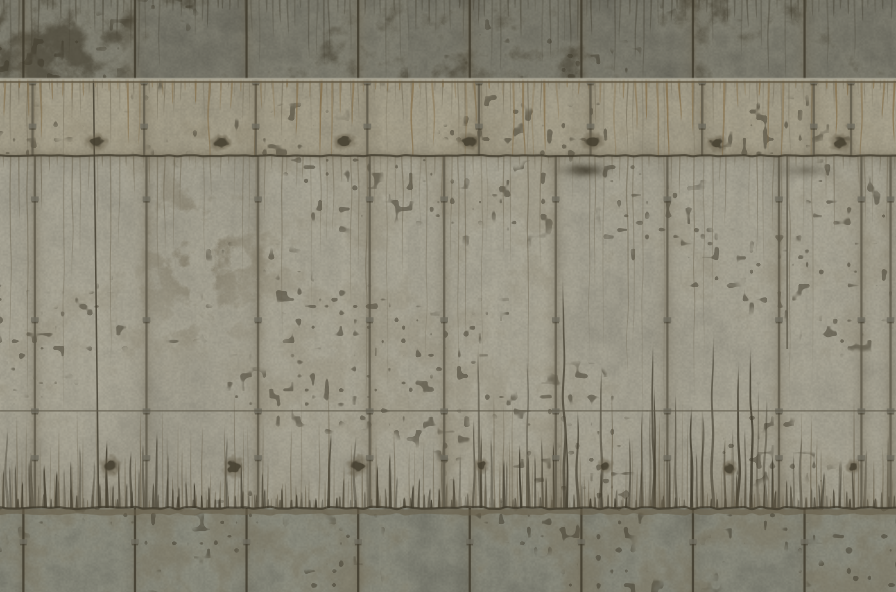
Write a WebGL 2 fragment shader that draws this texture.

```glsl
#version 300 es
precision highp float;
// Weathered concrete wall: panels between two dark bands, with joints, tie holes and drip stains.
uniform vec2 u_resolution;
out vec4 outColor;

// Lengths are fractions of the canvas height
const float ASPECT = 1.515, PITCH = 0.1887, HOLE_PITCH = 0.2095, SPLIT = 0.69;
const float BAND_TOP = 0.866, LEDGE = 0.737, SEAM = 0.306, BAND_LOW = 0.142;
const float CLIP_Y[7] = float[](0.862, 0.787, 0.664, 0.460, 0.306, 0.227, 0.085);
const vec3 PANEL = vec3(0.635, 0.622, 0.562);
const vec3 STRIP = vec3(0.625, 0.602, 0.525);
const vec3 UPPER_BAND = vec3(0.475, 0.470, 0.420);
const vec3 LOWER_BAND = vec3(0.505, 0.508, 0.458);
const vec3 JOINT = vec3(0.37, 0.35, 0.29);
const vec3 SOOT = vec3(0.24, 0.22, 0.165);
const vec3 GRIME = vec3(0.40, 0.365, 0.285);
const vec3 RUST = vec3(0.50, 0.40, 0.24);
const vec3 CLIP = vec3(0.43, 0.42, 0.37);

vec3 color;
void paint(vec3 c, float amount) { color = mix(color, c, clamp(amount, 0.0, 1.0)); }

float hash(vec2 p) {
  vec3 q = fract(vec3(p.xyx) * 0.1031);
  q += dot(q, q.yzx + 33.33);
  return fract((q.x + q.y) * q.z);
}

float noise(vec2 p) {
  vec2 i = floor(p), f = fract(p);
  f = f * f * (3.0 - 2.0 * f);
  return mix(mix(hash(i), hash(i + vec2(1, 0)), f.x),
             mix(hash(i + vec2(0, 1)), hash(i + vec2(1, 1)), f.x), f.y);
}

float fbm(vec2 p) {
  float sum = 0.0, amp = 0.5;
  for (int i = 0; i < 5; i++, amp *= 0.5) {
    sum += amp * noise(p);
    p = p * 2.03 + 17.1;
  }
  return sum;
}

// Antialiased line; hairlines fade instead of vanishing
float line(float d, float halfWidth) {
  float w = halfWidth * u_resolution.y;
  return clamp(w - abs(d) * u_resolution.y + 0.5, 0.0, 1.0) * min(1.0, 2.0 * w);
}

float repeated(float x, float offset, float pitch) {
  return mod(x - offset + 0.5 * pitch, pitch) - 0.5 * pitch;
}

float bump(float x, float center, float width) {
  float d = (x - center) / width;
  return exp(-d * d);
}

// Tapering vertical runs; p.y is the distance from their source edge
float runs(vec2 p, float pitch, float reach, float thick, float seed) {
  float id = floor(p.x / pitch);
  float len = 0.015 + reach * pow(hash(vec2(id, seed)), 2.2);
  float t = p.y / len;
  float wobble = 0.25 * noise(vec2(p.y * 16.0, id + seed));
  float center = (id + 0.18 + 0.4 * hash(vec2(id, seed + 3.0)) + wobble) * pitch;
  return line(p.x - center, thick * mix(1.0, 0.35, clamp(t, 0.0, 1.0))) * step(0.0, p.y)
       * (1.0 - smoothstep(0.8, 1.0, t)) * (0.35 + 0.65 * hash(vec2(id, seed + 7.0)));
}

// Ragged tie holes with a worn rim
void tieHoles(vec2 p, vec2 start, vec2 radius) {
  float id = floor((p.x - start.x) / HOLE_PITCH + 0.5);
  vec2 d = vec2(repeated(p.x, start.x, HOLE_PITCH), p.y - start.y);
  d.y += (hash(vec2(id, 5.0)) - 0.5) * 0.005;
  float r = length(d / radius) + (noise(p * 160.0) - 0.5) * 0.6;
  if (id < 0.0) return;
  paint(GRIME, 0.5 - 0.5 * smoothstep(0.9, 1.8, r));
  paint(SOOT * 1.1, 0.85 - 0.85 * smoothstep(0.6, 1.0, r));
}

void main() {
  vec2 p = gl_FragCoord.xy / u_resolution * vec2(ASPECT, 1.0);
  float x = p.x, y = p.y;
  bool upper = y > BAND_TOP, lower = y < BAND_LOW, band = upper || lower;
  bool strip = !upper && y > LEDGE;

  // Joint layout of the current course
  float offset = band ? 0.0395 : strip ? 0.055 : x < SPLIT ? 0.059 : 0.751;
  float joint = repeated(x, offset, PITCH), extra = x - (strip ? 1.439 : 1.4565);
  float course = upper ? 1.0 : lower ? 2.0 : strip ? 3.0 : 4.0;
  float tint = hash(vec2(floor((x - offset) / PITCH) + 20.0 * step(SPLIT, x), course)) - 0.5;
  if (!band && abs(extra) < abs(joint)) joint = extra;

  // Concrete body: tint, clouds, weathering, grain, pores
  float cloud = fbm(p * vec2(7.0, 9.0) + course * 9.0);
  float mottle = fbm(p * 32.0 + course * 5.0);
  float weather = fbm(p * vec2(60.0, 4.0));
  color = upper ? UPPER_BAND : lower ? LOWER_BAND : strip ? STRIP : PANEL;
  color *= 1.0 + (band ? 2.0 : 1.0) * (0.05 * tint + 0.13 * cloud + 0.11 * mottle - 0.115);
  color *= 1.0 + 0.07 * (weather - 0.48) + 0.06 * (noise(p * 330.0) - 0.5);
  float blotch = smoothstep(0.5, 0.72, 0.55 * cloud + 0.5 * mottle + 0.12 * tint);
  paint(upper ? SOOT : GRIME, blotch * (upper ? 0.65 : lower ? 0.4 : 0.2));
  paint(GRIME, 0.45 * bump(x, 0.34, 0.1) * bump(y, 0.58, 0.15) * smoothstep(0.46, 0.65, mottle));
  paint(SOOT, 0.5 * smoothstep(0.77, 0.87, noise(p * 85.0)) * smoothstep(0.5, 0.6, cloud));

  // Drips: soot rising from the foot, rust and dirt running down
  vec2 foot = vec2(x, y - BAND_LOW), fall = vec2(x, (strip ? BAND_TOP : upper ? 1.0 : LEDGE) - y);
  float dirty = 0.3 + bump(x, 0.89, 0.09) + 0.9 * bump(x, 1.1, 0.06) + bump(x, 1.27, 0.07);
  if (!band) {
    paint(GRIME, 0.65 * runs(foot, 0.008, 0.2, 0.0014, 4.0));
    paint(GRIME, 0.5 * runs(fall, 0.013, strip ? 0.15 : 0.5, 0.0012, 8.0));
    paint(SOOT, 0.88 * runs(foot, 0.021, 0.44 * dirty, 0.0026, 1.0));
    paint(SOOT, 0.88 * runs(foot, 0.0115, 0.23 * dirty, 0.0021, 2.0));
    paint(GRIME, exp(-foot.y / 0.05) * smoothstep(0.3, 0.65, weather) * (0.2 + 0.3 * dirty));
    paint(SOOT, 0.8 * line(x - 0.158 - 0.012 * (BAND_TOP - y), 0.0013));
  }
  if (strip) paint(RUST, 0.65 * runs(fall, 0.019, 0.19, 0.0019, 11.0));
  if (upper) paint(SOOT, 0.4 * runs(fall, 0.012, 0.13, 0.0016, 14.0));
  float smear = bump(x, 0.99, 0.035) + 0.5 * bump(x, 1.365, 0.04);
  paint(SOOT, smear * bump(y, 0.712, 0.011) * (0.35 + 0.7 * mottle));

  // Vertical joints with stained edges, then their clips
  paint(GRIME, exp(-abs(joint) / 0.009) * (0.15 + 0.35 * weather));
  paint(band ? SOOT : JOINT, 0.8 * line(joint, 0.0019));
  if (y > 0.41 && y < LEDGE) paint(JOINT, 0.8 * line(x - 1.331, 0.0015));
  for (int i = 0; i < 7; i++) {
    float d = y - CLIP_Y[i];
    paint(CLIP, 0.8 * line(joint, 0.0065) * line(d, 0.0042));
    paint(SOOT, 0.5 * line(joint, 0.0055) * line(d + 0.005, 0.0013));
  }

  // Horizontal ledges and seams
  float ragged = (noise(vec2(x * 70.0, 3.0)) - 0.5) * 0.004;
  paint(JOINT, 0.65 * line(y - SEAM, 0.0013));
  paint(GRIME, 0.4 * exp(-abs(y - LEDGE) / 0.007));
  paint(SOOT, 0.75 * line(y - LEDGE - 0.5 * ragged, 0.0018));
  paint(PANEL * 1.06, 0.75 * line(y - BAND_TOP, 0.0026));
  paint(GRIME, 0.8 * line(y - BAND_TOP + 0.0045, 0.0018));
  paint(GRIME, 0.6 * line(foot.y + 0.006 + ragged, 0.005));
  paint(SOOT, 0.75 * line(foot.y - ragged, 0.0019));

  tieHoles(p, vec2(0.164, 0.759), vec2(0.0125, 0.0095));
  tieHoles(p, vec2(0.186, 0.211), vec2(x < 0.7 ? 0.0125 : 0.0085));
  outColor = vec4(color, 1.0);
}
```
